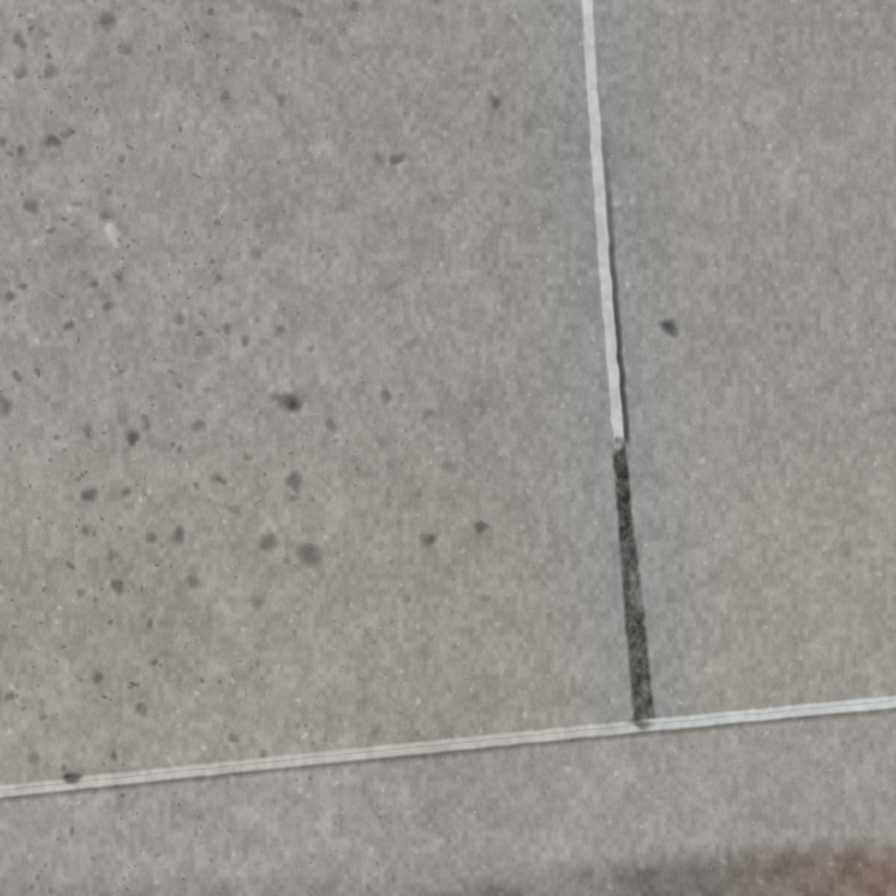
Reproduce this texture procedurally as a Shadertoy shader.

```glsl
// Weathered concrete slabs split by a pale, partly worn joint and a sloping lower seam.

float hash(vec2 p) {
    vec3 q = fract(vec3(p.xyx) * 0.1031);
    q += dot(q, q.yzx + 33.33);
    return fract((q.x + q.y) * q.z);
}

float noise(vec2 p) {
    vec2 i = floor(p), f = fract(p);
    f = f * f * (3.0 - 2.0 * f);
    return mix(mix(hash(i), hash(i + vec2(1, 0)), f.x),
               mix(hash(i + vec2(0, 1)), hash(i + vec2(1, 1)), f.x), f.y);
}

float fbm(vec2 p) {
    float sum = 0.0, gain = 0.5;
    for (int i = 0; i < 4; i++) {
        sum += gain * noise(p);
        p = mat2(1.6, 1.2, -1.2, 1.6) * p + 7.3;
        gain *= 0.5;
    }
    return sum / 0.9375;
}

// Soft-edged band around zero
float band(float d, float halfWidth, float soft) {
    return 1.0 - smoothstep(halfWidth - soft, halfWidth + soft, abs(d));
}

// Small pits: one jittered, randomly present blot per grid cell
float pits(vec2 p, float cells, float density) {
    vec2 g = p * cells, id = floor(g);
    float amount = 0.0;
    for (int j = -1; j <= 1; j++)
    for (int i = -1; i <= 1; i++) {
        vec2 cell = id + vec2(i, j);
        vec2 center = cell + vec2(hash(cell + 11.0), hash(cell + 47.0));
        float radius = 0.12 + 0.25 * hash(cell + 83.0);
        float present = step(hash(cell + 131.0), density);
        amount = max(amount, present * smoothstep(radius, radius * 0.2, length(g - center)));
    }
    return amount;
}

// Larger stains: xy is the center, z the radius
const vec3 STAINS[16] = vec3[16](
    vec3(.324, .553, .014), vec3(.749, .634, .011), vec3(.150, .515, .010),
    vec3(.300, .397, .012), vec3(.345, .379, .015), vec3(.198, .401, .011),
    vec3(.429, .558, .009), vec3(.553, .885, .008), vec3(.122, .976, .012),
    vec3(.011, .669, .009), vec3(.003, .547, .012), vec3(.098, .450, .009),
    vec3(.328, .464, .010), vec3(.477, .398, .008), vec3(.535, .411, .008),
    vec3(.443, .824, .008));

void mainImage(out vec4 fragColor, in vec2 fragCoord) {
    vec2 uv = fragCoord / iResolution.xy;
    float aa = 0.7 / iResolution.y;
    float soft = 0.0016 + aa;

    // Signed distances from the two curved joints
    float t = 1.0 - uv.y;
    float wobble = (noise(uv * 60.0) - 0.5) * 0.0018;
    float across = uv.x - (0.655 + 0.060 * t + 0.025 * t * t) + wobble;
    float above = uv.y - (0.117 + 0.107 * uv.x - 0.007 * uv.x * uv.x) + wobble * 0.6;
    float slab = smoothstep(-0.003, 0.003, above);

    // Mottled concrete with fine, slightly vertical grain
    float cloud = fbm(uv * 6.0 + 3.0) - 0.5;
    float mottle = fbm(uv * vec2(44.0, 36.0)) - 0.5;
    float grain = fbm(uv * vec2(150.0, 115.0) + 19.0) - 0.5;
    float rough = 1.0 - 0.35 * smoothstep(0.3, 0.8, uv.x);
    vec3 color = vec3(0.592, 0.580, 0.560);
    color += 0.055 * cloud + 0.10 * rough * mottle + 0.15 * grain;
    color += vec3(0.010, 0.008, 0.002) * smoothstep(0.6, 0.2, uv.y);
    color = mix(color + vec3(0.002, 0.0, 0.008), color, slab);

    // Cool tint beside the upright joint
    float cool = exp(-abs(across) * 22.0) * slab;
    color += vec3(-0.035, -0.016, 0.004) * cool;

    // Pits gather toward the left slab
    float leftSide = smoothstep(0.65, 0.1, uv.x);
    vec2 warped = uv + 0.008 * (vec2(noise(uv * 75.0), noise(uv * 75.0 + 31.0)) - 0.5);
    color -= 0.12 * pits(warped, 30.0, 0.10 + 0.16 * leftSide) * slab * (0.3 + 0.7 * leftSide);
    color -= 0.09 * pits(warped + 5.0, 75.0, 0.12) * (0.35 + 0.65 * leftSide);
    color += 0.06 * pits(warped + 9.0, 65.0, 0.10);

    // Larger stains and a pale chip
    float stain = 0.0;
    for (int i = 0; i < 16; i++) {
        vec3 s = STAINS[i];
        float weight = i < 3 ? 1.0 : 0.65;
        stain = max(stain, weight * smoothstep(s.z * 1.25, s.z * 0.2, length(warped - s.xy)));
    }
    color *= 1.0 - stain * (0.30 + 0.20 * noise(uv * 110.0));
    color += 0.13 * smoothstep(0.014, 0.003, length((warped - vec2(0.128, 0.740)) * vec2(1.2, 0.8)));

    // Dirty lower edge, warmer toward the right corner
    float ledge = 0.012 + 0.045 * smoothstep(0.4, 1.0, uv.x) + 0.02 * cloud;
    float grime = smoothstep(ledge + 0.018, ledge - 0.018, uv.y);
    color -= grime * (0.05 + 0.09 * smoothstep(0.3, 0.9, uv.x)) * (0.6 + 0.8 * noise(uv * 40.0));
    color += vec3(0.05, 0.012, 0.0) * grime * smoothstep(0.75, 1.0, uv.x);

    // Upright joint: pale filler above, open dark gap below
    float filled = smoothstep(0.492, 0.510, uv.y + 0.02 * (noise(uv * 90.0) - 0.5));
    float shadow = band(across - 0.0085, 0.004, 0.003) * smoothstep(0.95, 0.6, uv.y);
    color *= 1.0 - 0.45 * shadow * filled * slab;
    vec3 filler = vec3(0.745, 0.755, 0.750) + 0.12 * grain + 0.08 * mottle;
    color = mix(color, filler, band(across, 0.0062, soft) * filled);
    float gapWidth = mix(0.0115, 0.0075, smoothstep(0.25, 0.5, uv.y));
    vec3 gap = vec3(0.345, 0.342, 0.330) + 0.35 * grain + 0.18 * mottle;
    gap -= 0.07 * smoothstep(0.40, 0.46, uv.y);
    color = mix(color, gap, band(across, gapWidth, soft * 1.3) * (1.0 - filled) * slab);

    // Sloping seam with a shaded underside
    color *= 1.0 - 0.22 * band(above + 0.009, 0.003, 0.004);
    vec3 seam = mix(vec3(0.725, 0.720, 0.700), vec3(0.760, 0.780, 0.775), smoothstep(0.68, 0.76, uv.x));
    seam += 0.12 * grain + 0.07 * mottle - 0.05 * band(above - 0.001, 0.001, 0.001);
    color = mix(color, seam, band(above, 0.0065, soft));
    color *= 1.0 - 0.45 * smoothstep(0.012, 0.003, length((warped - vec2(0.081, 0.131)) * vec2(0.9, 1.5)));
    color *= 1.0 - 0.40 * smoothstep(0.016, 0.004, length((warped - vec2(0.716, 0.193)) * vec2(0.9, 2.0)));

    fragColor = vec4(clamp(color, 0.0, 1.0), 1.0);
}
```
